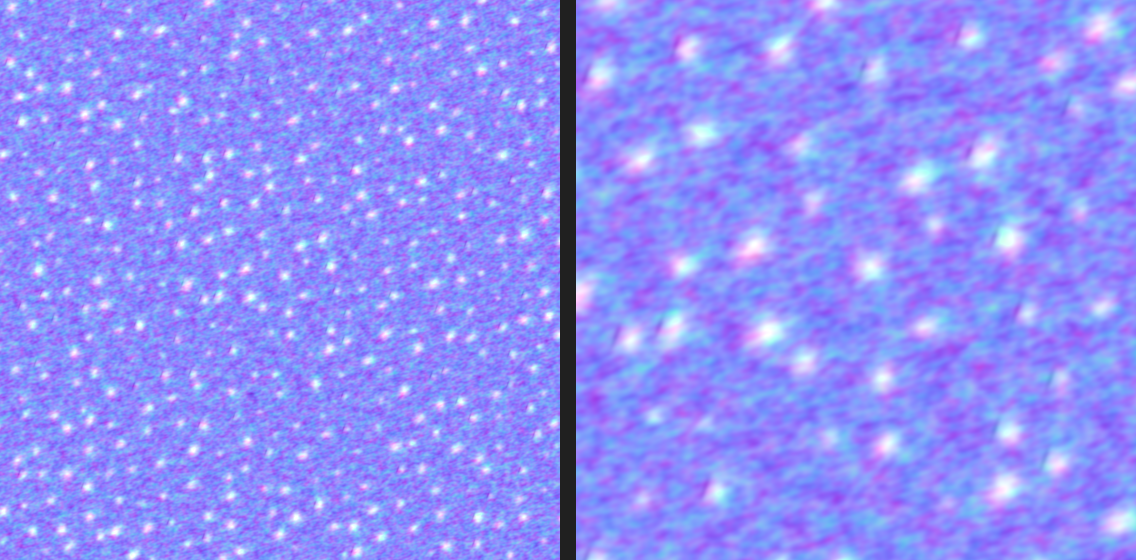
Left: the whole. Right: its middle third, enlarged.
A Shadertoy shader for this texture map:

```glsl
// Normal map of a tilted, finely grained surface dotted with small bright bumps.

#define BUMP_CELLS   20.0              // bumps across the canvas
#define BUMP_TILT    0.31              // angle of the bump rows
#define BUMP_JITTER  0.62              // scatter within a cell
#define BUMP_RADIUS  vec2(0.0048, 0.0080)
#define BUMP_LIGHT   vec2(0.18, 0.41)  // faint to strong bumps
#define GRAIN_TILT   0.30              // direction of the grain
#define GRAIN_SCALE  vec2(34.0, 60.0)  // along and across the grain
#define GRAIN_SLOPE  vec2(0.135, 0.245) // along and across the grain
#define BASE_COLOR   vec3(0.545, 0.535, 0.995)

vec2 hash2(vec2 p) {
    vec3 q = fract(p.xyx * vec3(0.1031, 0.1030, 0.0973));
    q += dot(q, q.yzx + 33.33);
    return fract((q.xx + q.yz) * q.zy);
}

mat2 rotation(float angle) {
    float c = cos(angle), s = sin(angle);
    return mat2(c, s, -s, c);
}

float cornerSlope(vec2 cell, vec2 offset) {
    float angle = 6.2832 * hash2(cell).x;
    return dot(vec2(cos(angle), sin(angle)), offset);
}

float gradientNoise(vec2 p) {
    vec2 i = floor(p), f = p - i;
    vec2 u = f * f * f * (f * (f * 6.0 - 15.0) + 10.0);
    vec2 e = vec2(1.0, 0.0);
    return mix(mix(cornerSlope(i, f), cornerSlope(i + e, f - e), u.x),
               mix(cornerSlope(i + e.yx, f - e.yx), cornerSlope(i + 1.0, f - 1.0), u.x), u.y);
}

// Three octaves, strongest in the middle one
float grain(vec2 p) {
    float sum = 0.0;
    for (int k = 0; k < 3; k++) {
        float weight = k == 1 ? 1.0 : 0.75;
        sum += weight * gradientNoise(p);
        p = p * 1.93 + 17.3;
    }
    return sum;
}

float blob(vec2 d, float radius) {
    return exp(-dot(d, d) / (radius * radius));
}

// Colour added by the bumps: white core, pink and cyan flanks, a dark crease
vec3 bumps(vec2 p) {
    mat2 rows = rotation(BUMP_TILT);
    vec2 cell = floor(p * rows * BUMP_CELLS);
    vec3 light = vec3(0.0);
    for (int y = -1; y <= 1; y++)
    for (int x = -1; x <= 1; x++) {
        vec2 id = cell + vec2(x, y) + 100.0;
        vec2 place = hash2(id), kind = hash2(id + 57.0), look = hash2(id + 131.0);
        vec2 center = rows * (id - 100.0 + 0.5 + BUMP_JITTER * (place - 0.5)) / BUMP_CELLS;
        vec2 d = p - center;

        float radius = mix(BUMP_RADIUS.x, BUMP_RADIUS.y, kind.x);
        float strength = mix(BUMP_LIGHT.x, BUMP_LIGHT.y, kind.x);
        vec2 stretched = d * rotation(0.3 + 0.9 * look.x);
        stretched.x /= 1.0 + 0.5 * kind.y;
        light += strength * blob(stretched, radius) * vec3(1.0, 0.95, 0.05);

        float side = 3.7 + 2.4 * (look.y - 0.5);
        vec2 flank = radius * vec2(cos(side), sin(side));
        light += 0.36 * strength * blob(d - 1.1 * flank, radius) * vec3(1.0, -0.35, 0.0);
        light += 0.26 * strength * blob(d + 0.9 * flank, 1.8 * radius) * vec3(-0.15, 1.0, 0.0);

        vec2 crease = (d + vec2(1.2 * radius, -0.002)) * rotation(-0.35);
        float dark = blob(crease / vec2(0.0018, 0.007), 1.0) * step(0.78, look.x);
        light -= dark * vec3(0.09, 0.13, 0.07);
    }
    return light;
}

void mainImage(out vec4 fragColor, in vec2 fragCoord) {
    vec2 p = fragCoord / iResolution.y;

    // Slopes along and across the grain, turned back to canvas axes
    mat2 turn = rotation(GRAIN_TILT);
    vec2 g = p * turn * GRAIN_SCALE + 80.0;
    vec2 slope = turn * (GRAIN_SLOPE * vec2(grain(g * vec2(1.2, 0.85) + 211.0), grain(g)));

    vec3 color = BASE_COLOR + vec3(slope, -1.0 * dot(slope, slope));
    color += bumps(p);
    fragColor = vec4(clamp(color, 0.0, 1.0), 1.0);
}
```
